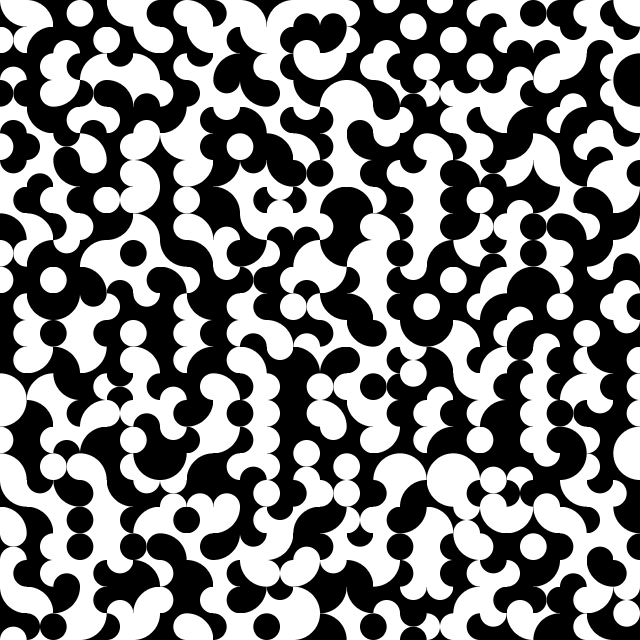
A WebGL 1 fragment shader for this pattern:

```glsl
precision highp float;
// Black and white edge-matched tiles of half discs and quarter discs.

uniform vec2 u_resolution;

const float TILES = 24.0;

float hash(vec2 p, float seed) {
  return fract(sin(dot(vec3(p, seed), vec3(127.1, 311.7, 74.7))) * 43758.5453);
}

// Random colour, 0 or 1, of the edge below a tile
float edgeBelow(vec2 tile) {
  return step(0.52, hash(tile, 1.0));
}

// Half disc on an edge, present only if the edge has the disc colour
float halfDisc(vec2 p, vec2 middle, float edge, float disc) {
  return edge == disc ? length(p - middle) - 0.5 : 1.0;
}

void main() {
  float scale = TILES / max(u_resolution.x, u_resolution.y);
  vec2 grid = gl_FragCoord.xy * scale;
  vec2 tile = floor(grid);
  vec2 p = grid - tile;

  // Walk along the row, so that no tile gets four edges of one colour
  float left = step(0.5, hash(vec2(0.0, tile.y), 2.0));
  float right = left;
  float bottom = 0.0;
  float top = 0.0;
  for (float column = 0.0; column < TILES; column += 1.0) {
    vec2 current = vec2(column, tile.y);
    bottom = edgeBelow(current);
    top = edgeBelow(current + vec2(0.0, 1.0));
    bool mustFlip = bottom == top && left == top;
    bool flips = mustFlip || hash(current, 3.0) < 0.62;
    right = flips ? 1.0 - left : left;
    if (column >= tile.x) break;
    left = right;
  }

  // The disc takes the rarer edge colour, or a random one on a tie
  float whiteEdges = left + right + bottom + top;
  float disc = whiteEdges == 2.0 ? step(0.5, hash(tile, 4.0))
                                 : step(whiteEdges, 2.0);

  float dist;
  if (left != right && bottom != top) {
    // Quarter disc around the corner between two edges of its colour
    vec2 corner = vec2(right == disc ? 1.0 : 0.0, top == disc ? 1.0 : 0.0);
    dist = length(p - corner) - 1.0;
  } else {
    // One half disc, or two that touch in the middle
    dist = min(min(halfDisc(p, vec2(0.0, 0.5), left, disc),
                   halfDisc(p, vec2(1.0, 0.5), right, disc)),
               min(halfDisc(p, vec2(0.5, 0.0), bottom, disc),
                   halfDisc(p, vec2(0.5, 1.0), top, disc)));
  }

  // Smooth the arc over one pixel
  float inside = clamp(0.5 - dist / scale, 0.0, 1.0);
  gl_FragColor = vec4(vec3(mix(1.0 - disc, disc, inside)), 1.0);
}
```
